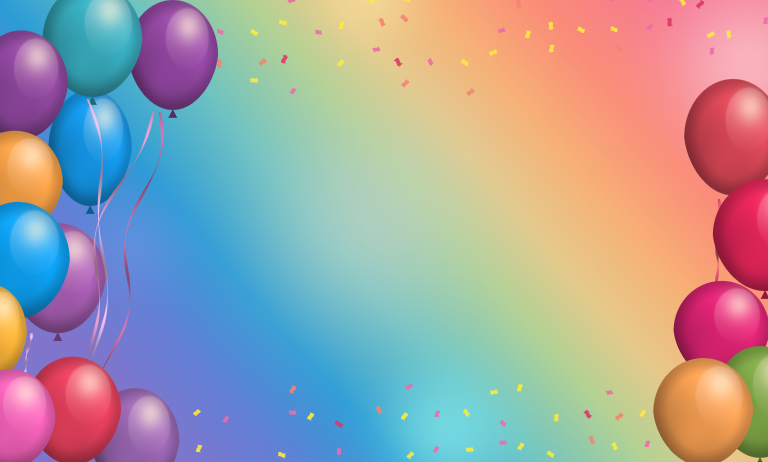
A WebGL 1 fragment shader for this background:

```glsl
precision highp float;
// Party backdrop: a diagonal rainbow gradient with soft glows, bands of hashed
// confetti at top and bottom, and shaded balloons with wavy ribbons at the sides.
// Lengths are in canvas heights, so x runs from 0 to the aspect ratio.

uniform vec2 u_resolution;

float hash(vec2 p) {
  return fract(sin(dot(p, vec2(41.3, 289.1))) * 4375.85);
}

float ramp(float a, float b, float t) {
  return clamp((t - a) / (b - a), 0.0, 1.0);
}

// Antialiased coverage of a signed distance.
float cover(float d) {
  return clamp(0.5 - d * u_resolution.y, 0.0, 1.0);
}

float glow(vec2 p, vec2 center, float radius) {
  vec2 d = (p - center) / radius;
  return exp(-dot(d, d));
}

vec3 backdrop(vec2 p) {
  float t = dot(p, vec2(0.755, 0.656));
  vec3 col = vec3(0.50, 0.46, 0.80);
  col = mix(col, vec3(0.38, 0.50, 0.84), ramp(0.30, 0.47, t));
  col = mix(col, vec3(0.17, 0.61, 0.84), ramp(0.47, 0.65, t));
  col = mix(col, vec3(0.42, 0.76, 0.76), ramp(0.65, 0.86, t));
  col = mix(col, vec3(0.70, 0.82, 0.58), ramp(0.86, 1.06, t));
  col = mix(col, vec3(0.90, 0.79, 0.54), ramp(1.06, 1.20, t));
  col = mix(col, vec3(0.97, 0.69, 0.46), ramp(1.20, 1.36, t));
  col = mix(col, vec3(0.98, 0.55, 0.47), ramp(1.36, 1.53, t));
  col = mix(col, vec3(0.96, 0.46, 0.57), ramp(1.53, 1.75, t));
  col = mix(col, vec3(0.77, 0.83, 0.79), 0.6 * glow(p, vec2(0.80, 0.52), 0.23));
  col = mix(col, vec3(0.48, 0.88, 0.90), 0.8 * glow(p, vec2(0.97, 0.07), 0.13));
  col = mix(col, vec3(0.98, 0.76, 0.78), 0.8 * glow(p, vec2(1.62, 0.86), 0.16));
  col = mix(col, vec3(0.96, 0.88, 0.62), 0.7 * glow(p, vec2(0.80, 1.02), 0.10));
  return mix(col, vec3(0.45, 0.60, 0.90), 0.4 * glow(p, vec2(0.29, 0.47), 0.10));
}

// One tilted paper scrap per grid cell, kept only inside the two bands.
void confetti(inout vec3 col, vec2 p) {
  vec2 id = floor(p / 0.065);
  float kind = hash(id + 7.0);
  vec2 center = (id + 0.5 + 0.55 * (vec2(hash(id), hash(id + 3.0)) - 0.5)) * 0.065;
  float top = step(0.43, center.x) * smoothstep(0.76, 0.90, center.y);
  float bottom = step(0.33, center.x) * step(center.x, 1.42) * smoothstep(0.25, 0.10, center.y);
  float angle = 6.28 * hash(id + 11.0);
  float c = cos(angle), s = sin(angle);
  vec2 q = mat2(c, -s, s, c) * (p - center);
  q.y += 0.0015 * sin(q.x * 350.0);
  vec2 d = abs(q) - vec2(0.006 + 0.003 * kind, 0.0045);
  vec3 paper = mix(vec3(0.93, 0.42, 0.68), vec3(0.98, 0.92, 0.25), step(0.38, kind));
  paper = mix(paper, vec3(0.95, 0.52, 0.45), step(0.72, kind));
  paper = mix(paper, vec3(0.86, 0.22, 0.42), step(0.90, kind));
  float kept = step(hash(id + 19.0), 0.75 * max(top, bottom));
  col = mix(col, paper, 0.9 * kept * cover(max(d.x, d.y)));
}

// Ribbon falling from a to b, with a ripple and a sideways bow.
void ribbon(inout vec3 col, vec2 p, vec2 a, vec2 b, float wave, float bow, vec3 tint) {
  float s = (a.y - p.y) / (a.y - b.y);
  float x = mix(a.x, b.x, s) + wave * sin(10.0 * s) + bow * sin(3.14 * s);
  float width = 0.0018 + 0.0012 * sin(s * 23.0);
  float inside = step(0.0, s) * step(s, 1.0);
  vec3 shade = tint * (0.9 + 0.2 * sin(s * 17.0));
  col = mix(col, shade, inside * cover(abs(p.x - x) * 0.9 - width));
}

// Glossy ellipsoid narrowing toward a knot, lit from the upper right.
void balloon(inout vec3 col, vec2 p, vec2 center, vec2 radius, vec3 tint) {
  vec2 q = (p - center) / radius;
  vec2 k = p - center + vec2(0.0, radius.y + 0.008);
  float knot = max(abs(k.x) - 0.005 + 0.5 * k.y, abs(k.y) - 0.009);
  col = mix(col, tint * 0.6, cover(knot));
  q.x *= 1.0 + 0.12 * max(-q.y, 0.0);
  float d = length(q);
  vec3 skin = tint * mix(0.72, 1.08, smoothstep(-1.0, 0.7, dot(q, vec2(0.6, 0.7))));
  skin *= 1.0 - 0.22 * smoothstep(0.65, 1.0, d);
  float panel = length((q - vec2(0.32, 0.30)) / vec2(0.50, 0.58));
  skin = mix(skin, vec3(1.0, 0.88, 0.88), 0.24 * smoothstep(1.0, 0.9, panel) * smoothstep(-0.5, 0.8, q.y));
  skin = mix(skin, vec3(1.0, 0.95, 0.85), 0.6 * glow(q, vec2(0.35, 0.52), 0.28));
  skin += 0.12 * tint * glow(q, vec2(-0.3, -0.55), 0.45);
  col = mix(col, skin, cover((d - 1.0) * radius.x));
}

void main() {
  vec2 p = gl_FragCoord.xy / u_resolution.y;
  p.x *= 1.6623 * u_resolution.y / u_resolution.x;
  vec3 col = backdrop(p);
  confetti(col, p);

  // Left cluster, back to front, with ribbons in between
  balloon(col, p, vec2(0.195, 0.680), vec2(0.090, 0.126), vec3(0.08, 0.60, 0.92));
  balloon(col, p, vec2(0.374, 0.881), vec2(0.098, 0.119), vec3(0.58, 0.28, 0.64));
  balloon(col, p, vec2(0.200, 0.913), vec2(0.108, 0.123), vec3(0.22, 0.68, 0.75));
  balloon(col, p, vec2(0.046, 0.816), vec2(0.101, 0.118), vec3(0.56, 0.28, 0.62));
  balloon(col, p, vec2(0.032, 0.604), vec2(0.104, 0.113), vec3(0.95, 0.62, 0.27));
  balloon(col, p, vec2(0.125, 0.398), vec2(0.104, 0.119), vec3(0.66, 0.37, 0.70));
  balloon(col, p, vec2(0.039, 0.437), vec2(0.112, 0.126), vec3(0.05, 0.63, 0.95));
  balloon(col, p, vec2(-0.02, 0.280), vec2(0.078, 0.104), vec3(0.97, 0.70, 0.22));
  ribbon(col, p, vec2(0.190, 0.785), vec2(0.206, 0.225), 0.012, 0.028, vec3(0.86, 0.70, 0.88));
  ribbon(col, p, vec2(0.332, 0.757), vec2(0.200, 0.230), 0.015, -0.045, vec3(0.85, 0.58, 0.76));
  ribbon(col, p, vec2(0.346, 0.757), vec2(0.234, 0.203), 0.020, 0.0, vec3(0.76, 0.42, 0.64));
  ribbon(col, p, vec2(0.068, 0.280), vec2(0.050, 0.180), 0.002, 0.0, vec3(0.86, 0.66, 0.86));
  balloon(col, p, vec2(0.292, 0.045), vec2(0.096, 0.115), vec3(0.60, 0.40, 0.70));
  balloon(col, p, vec2(0.158, 0.111), vec2(0.104, 0.117), vec3(0.90, 0.25, 0.36));
  balloon(col, p, vec2(0.022, 0.093), vec2(0.098, 0.108), vec3(0.95, 0.38, 0.72));

  // Right cluster, back to front
  ribbon(col, p, vec2(1.556, 0.570), vec2(1.550, 0.380), 0.003, 0.0, vec3(0.84, 0.32, 0.42));
  balloon(col, p, vec2(1.587, 0.703), vec2(0.106, 0.126), vec3(0.86, 0.28, 0.34));
  balloon(col, p, vec2(1.656, 0.491), vec2(0.113, 0.121), vec3(0.92, 0.15, 0.36));
  balloon(col, p, vec2(1.562, 0.284), vec2(0.104, 0.108), vec3(0.88, 0.14, 0.46));
  balloon(col, p, vec2(1.645, 0.130), vec2(0.100, 0.121), vec3(0.50, 0.66, 0.28));
  balloon(col, p, vec2(1.522, 0.108), vec2(0.108, 0.117), vec3(0.96, 0.62, 0.32));

  gl_FragColor = vec4(col, 1.0);
}
```
